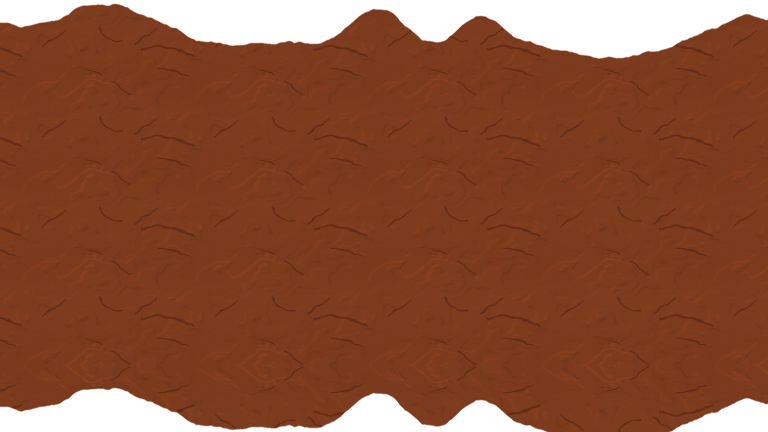
Reproduce this texture procedurally as a Shadertoy shader.

```glsl
// Torn sheet of crumpled rust-brown clay, tiled, with ragged white gaps above and below

const vec3 WHITE = vec3(1.0);
const vec3 CLAY_DARK = vec3(0.465, 0.215, 0.100);
const vec3 CLAY_LIGHT = vec3(0.510, 0.247, 0.135);
const vec3 CRACK_COLOR = vec3(0.330, 0.130, 0.055);

// Lengths are in canvas heights
const vec2 TILE_SIZE = vec2(0.400, 0.208);
const vec2 TILE_ORIGIN = vec2(0.197, 0.243);   // x from left, y from top
const float MIRROR_DEPTH = 0.846;              // rows below this are reflected
const float SHEET_HEIGHT = 0.889;
const float TEAR_BASE = 0.134;
const float TEAR_ROUGHNESS = 0.022;
const float CRACK_WIDTH = 0.0022;
const float LAYERS = 7.0;
const vec2 LIGHT_STEP = vec2(-0.009, -0.017);  // in tile units

// Hills of the torn edge: centre, width, height
const int HILL_COUNT = 7;
const vec3 HILLS[HILL_COUNT] = vec3[](
    vec3(-0.023, 0.081, 0.060), vec3(0.243, 0.197, 0.123),
    vec3(0.660, 0.139, 0.032), vec3(0.877, 0.093, 0.111),
    vec3(1.111, 0.088, 0.088), vec3(1.238, 0.093, 0.018),
    vec3(1.748, 0.185, 0.095));

// Main cracks inside one tile: start and end, y downward
const int CRACK_COUNT = 7;
const vec4 CRACKS[CRACK_COUNT] = vec4[](
    vec4(0.29, 0.33, 0.42, 0.17), vec4(0.34, 0.36, 0.61, 0.42),
    vec4(0.43, 0.59, 0.60, 0.67), vec4(0.10, 0.19, 0.22, 0.31),
    vec4(0.74, 0.31, 0.90, 0.16), vec4(0.01, 0.61, 0.09, 0.67),
    vec4(0.16, 0.78, 0.26, 0.90));

float hash(vec2 p) {
    vec3 q = fract(vec3(p.xyx) * 0.1031);
    q += dot(q, q.yzx + 33.33);
    return fract((q.x + q.y) * q.z);
}

// Value noise that wraps after one unit
float tiledNoise(vec2 p, vec2 cells, float seed) {
    p *= cells;
    vec2 i = floor(p), f = fract(p);
    f = f * f * (3.0 - 2.0 * f);
    vec2 a = mod(i, cells) + seed, b = mod(i + 1.0, cells) + seed;
    return mix(mix(hash(a), hash(vec2(b.x, a.y)), f.x),
               mix(hash(vec2(a.x, b.y)), hash(b), f.x), f.y);
}

float fbm(vec2 p, vec2 cells, float seed) {
    float sum = 0.0, amplitude = 0.5;
    for (int i = 0; i < 4; i++) {
        sum += amplitude * tiledNoise(p, cells, seed);
        cells *= 2.0;
        seed += 17.0;
        amplitude *= 0.5;
    }
    return sum;
}

// Overlapping flakes: a gentle slope cut into steep steps
float flakeHeight(vec2 tile) {
    float h = LAYERS * fbm(tile, vec2(4.0, 3.0), 5.0);
    return 0.35 * h + floor(h) + smoothstep(0.72, 1.0, fract(h));
}

float crackAmount(vec2 tile, float pixel) {
    float amount = 0.0;
    for (int i = 0; i < CRACK_COUNT; i++) {
        vec2 a = CRACKS[i].xy, along = CRACKS[i].zw - a;
        float t = clamp(dot(tile - a, along) / dot(along, along), 0.0, 1.0);
        float d = length((tile - a - along * t) * TILE_SIZE);
        float width = CRACK_WIDTH * (0.3 + 2.0 * t * (1.0 - t));
        amount = max(amount, 1.0 - smoothstep(0.0, width + pixel, d));
    }
    return amount;
}

vec3 clay(vec2 p, float pixel) {
    vec2 tile = fract((p - TILE_ORIGIN) / TILE_SIZE);
    vec2 warp = vec2(fbm(tile, vec2(6.0, 4.0), 41.0), fbm(tile, vec2(6.0, 4.0), 83.0)) - 0.47;
    vec2 bent = tile + warp * vec2(0.12, 0.20);

    // Relief is strongest in the rubble along the lower part of the tile
    float rubble = smoothstep(0.55, 0.75, tile.y) * (1.0 - smoothstep(0.92, 1.0, tile.y));
    float patches = smoothstep(0.3, 0.65, tiledNoise(tile, vec2(5.0, 4.0), 120.0));
    float slope = flakeHeight(bent) - flakeHeight(bent + LIGHT_STEP);
    float relief = clamp(slope, -1.0, 0.7) * (0.25 + 0.45 * patches + 0.3 * rubble);

    float tone = 0.5 + 0.9 * (fbm(tile, vec2(3.0, 2.0), 200.0) - 0.47);
    tone += 0.16 * cos(6.2832 * (tile.y - 0.12)) + 0.10 * (0.5 - tile.x);
    vec3 color = mix(CLAY_DARK, CLAY_LIGHT, clamp(tone, 0.0, 1.0));
    color *= 1.0 + 0.13 * relief;
    return mix(color, CRACK_COLOR, 0.65 * crackAmount(bent, pixel));
}

// Distance of the torn edge below the top of its sheet
float tearDepth(float x) {
    float depth = TEAR_BASE + TEAR_ROUGHNESS * (fbm(vec2(0.5 * x, 0.0), vec2(44.0, 1.0), 300.0) - 0.47);
    for (int i = 0; i < HILL_COUNT; i++) {
        float u = (x - HILLS[i].x) / HILLS[i].y;
        depth -= HILLS[i].z * exp(-u * u);
    }
    return depth;
}

void mainImage(out vec4 fragColor, in vec2 fragCoord) {
    float pixel = 1.0 / iResolution.y;
    vec2 p = fragCoord * pixel;
    p.y = 1.0 - p.y;

    // Fold the last row, then cut both edges with the same tear
    vec2 folded = vec2(p.x, MIRROR_DEPTH - abs(p.y - MIRROR_DEPTH));
    if (p.y < MIRROR_DEPTH) folded = p;
    float below = p.y - tearDepth(p.x);
    float inside = smoothstep(-pixel, pixel, min(below, SHEET_HEIGHT - below));
    fragColor = vec4(mix(WHITE, clay(folded, pixel), inside), 1.0);
}
```
